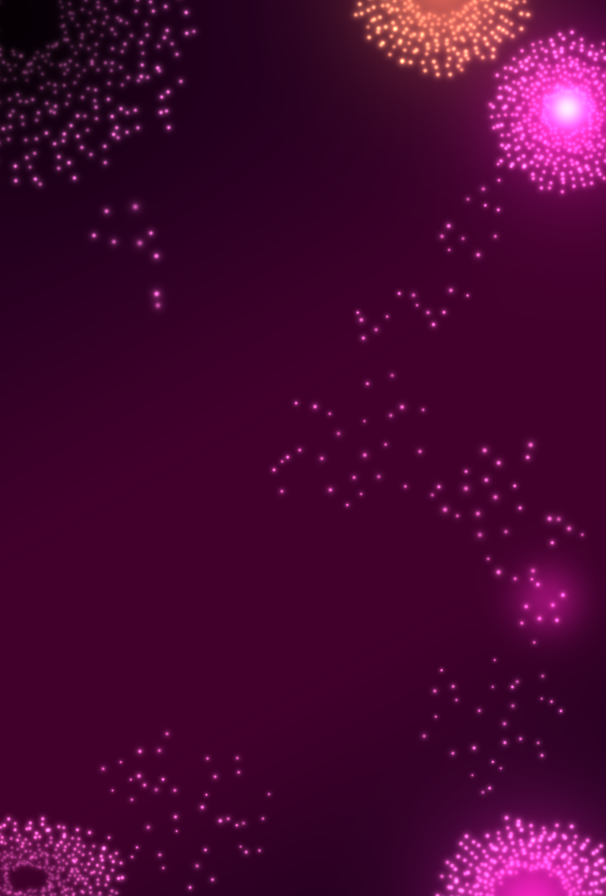
Reproduce this background procedurally as a WebGL 1 fragment shader.

```glsl
precision highp float;
// Night sky in deep plum with firework bursts, soft glows and drifting sparks.
uniform vec2 u_resolution;

const float TAU = 6.2831853;
const vec3 PLUM = vec3(0.255, 0.0, 0.172);
const vec3 DARK_PLUM = vec3(0.145, 0.0, 0.122);
const vec3 PINK = vec3(0.78, 0.38, 0.66);
const vec3 MAGENTA = vec3(0.62, 0.10, 0.48);
const vec3 GOLD = vec3(0.82, 0.56, 0.34);
const vec3 AMBER = vec3(0.52, 0.29, 0.16);

vec2 hash2(vec2 p) {
  vec2 k = vec2(dot(p, vec2(127.1, 311.7)), dot(p, vec2(269.5, 183.3)));
  return fract(sin(k) * 43758.545);
}

float glow(vec2 offset, float radius) {
  return exp(-dot(offset, offset) / (radius * radius));
}

// A small bright core inside a faint halo.
float spark(vec2 offset, float size) {
  return glow(offset, size) + 0.3 * glow(offset, size * 2.6);
}

// Sparks on jittered spokes between an inner and an outer radius.
float burst(vec2 q, vec2 outer, float inner, float spokes, float jitter,
            float size, float seed) {
  vec2 unit = q / outer;
  if (length(unit) > 1.2) return 0.0;
  float sector = floor(atan(unit.y, unit.x) / TAU * spokes);
  float light = 0.0;
  for (int ring = 0; ring < 9; ring++) {
    for (int side = -1; side <= 1; side++) {
      float id = mod(sector + float(side), spokes);
      vec2 h = hash2(vec2(id, float(ring) + seed));
      float reach = 0.87 + 0.13 * hash2(vec2(id, seed + 31.0)).x;
      float angle = (id + 0.5 + (h.x - 0.5) * jitter) / spokes * TAU;
      float radius = mix(inner, 1.0, (float(ring) + h.y) / 9.0) * reach;
      vec2 place = radius * vec2(cos(angle), sin(angle)) * outer;
      float power = mix(0.35, 1.0, smoothstep(0.25, 0.8, radius));
      light += power * (0.55 + 0.45 * h.y) * spark(q - place, size);
    }
  }
  return light;
}

// Sparks spread through a tilted ellipse along a jittered spiral.
float scatter(vec2 q, vec2 extent, float tilt, float count, float size,
              float seed) {
  float c = cos(tilt), s = sin(tilt);
  q = vec2(c * q.x + s * q.y, c * q.y - s * q.x);
  float light = 0.0;
  for (int i = 0; i < 40; i++) {
    float n = float(i);
    if (n >= count) break;
    vec2 h = hash2(vec2(n, seed));
    float angle = n * 2.4 + seed + (h.x - 0.5) * 1.2;
    float radius = sqrt((n + 0.2 + 0.7 * h.y) / count);
    vec2 place = radius * vec2(cos(angle), sin(angle)) * extent;
    light += (0.6 + 0.4 * h.x) * spark(q - place, size * (0.75 + 0.4 * h.y));
  }
  return light;
}

// A diagonal band of plum that darkens to both sides and to the top left.
vec3 sky(vec2 p) {
  float across = dot(p - vec2(0.5, 0.47), vec2(-0.49, 0.87));
  float shade = smoothstep(0.12, 0.52, across) + smoothstep(0.1, 0.4, -across);
  vec3 color = mix(PLUM, DARK_PLUM, min(shade, 1.0));
  return color * (1.0 - 0.85 * glow(p - vec2(0.01, 0.98), 0.15));
}

void main() {
  float aspect = u_resolution.x / u_resolution.y;
  vec2 p = gl_FragCoord.xy / u_resolution.y;
  p.x *= 0.675 / aspect;

  // Offsets from the burst centres
  vec2 topLeft = p - vec2(0.030, 0.980);
  vec2 top = p - vec2(0.492, 1.018);
  vec2 right = p - vec2(0.632, 0.875);
  vec2 lowRight = p - vec2(0.592, -0.008);
  vec2 lowLeft = p - vec2(0.030, 0.020);

  // Soft light
  vec3 color = sky(p);
  color += AMBER * (0.45 * glow(top, 0.12) + 0.9 * glow(top, 0.06));
  color += MAGENTA * (0.4 * glow(right, 0.105) + 0.75 * glow(right, 0.055));
  color += vec3(1.0, 0.8, 0.95) * glow(right - vec2(0.0, 0.004), 0.02);
  color += MAGENTA * (0.4 * glow(lowRight, 0.125) + 0.9 * glow(lowRight, 0.062));
  color += MAGENTA * 0.55 * glow(p - vec2(0.610, 0.330), 0.038);

  // Bursts
  color += GOLD * burst(top, vec2(0.106), 0.35, 44.0, 0.45, 0.0021, 3.0);
  float pink = burst(topLeft, vec2(0.205), 0.2, 62.0, 1.0, 0.0020, 11.0);
  pink += burst(right, vec2(0.094), 0.25, 44.0, 0.45, 0.0019, 23.0);
  pink += burst(lowRight, vec2(0.113, 0.100), 0.4, 46.0, 0.4, 0.0021, 37.0);
  pink += burst(lowLeft, vec2(0.116, 0.070), 0.2, 48.0, 1.0, 0.0018, 41.0);

  // Drifting sparks
  pink += scatter(p - vec2(0.148, 0.722), vec2(0.085, 0.035), -0.9, 9.0, 0.0027, 2.0);
  pink += scatter(p - vec2(0.534, 0.765), vec2(0.085, 0.030), 1.1, 14.0, 0.0018, 5.0);
  pink += scatter(p - vec2(0.455, 0.654), vec2(0.080, 0.026), 0.35, 13.0, 0.0018, 7.0);
  pink += scatter(p - vec2(0.390, 0.508), vec2(0.098, 0.080), 0.3, 25.0, 0.0018, 9.0);
  pink += scatter(p - vec2(0.570, 0.430), vec2(0.092, 0.078), -0.4, 26.0, 0.0021, 13.0);
  pink += scatter(p - vec2(0.603, 0.320), vec2(0.032, 0.040), 0.0, 9.0, 0.0020, 17.0);
  pink += scatter(p - vec2(0.548, 0.193), vec2(0.080, 0.085), 0.0, 28.0, 0.0017, 19.0);
  pink += scatter(p - vec2(0.205, 0.096), vec2(0.102, 0.088), -0.3, 40.0, 0.0017, 29.0);
  color += PINK * pink;

  gl_FragColor = vec4(min(color, 1.0), 1.0);
}
```
